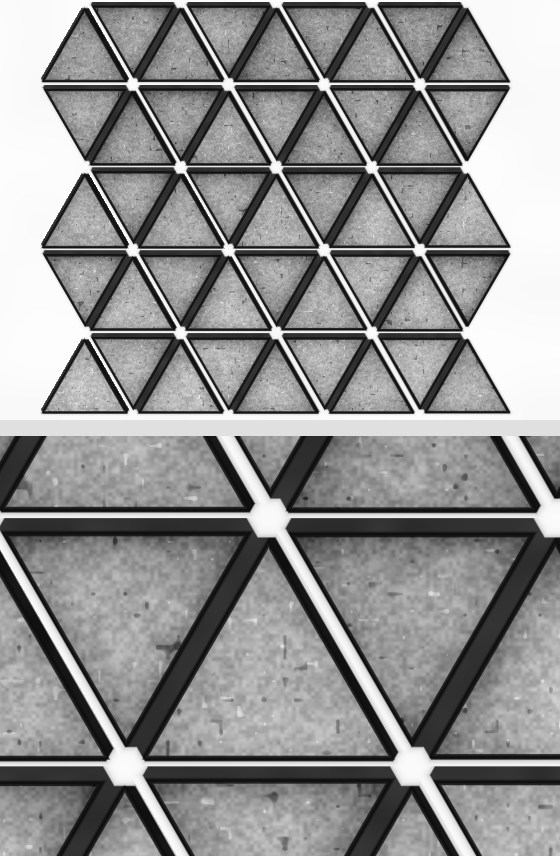
Top, the full canvas; bottom, a detail of the centre.
Write a Shadertoy shader that draws this pattern.

```glsl
// Five rows of loose triangular fibreboard tiles on white paper, seen slightly from above.
// A skewed triangular lattice gives each cell three edge distances; these are inset
// unevenly to form faces, dark side walls and bright gaps. Noise adds the board grain.

const float ROW_HEIGHT = 0.8660254; // height of a triangle of unit side

float hash(vec2 p) {
    vec3 v = fract(p.xyx * vec3(0.1031, 0.1030, 0.0973));
    v += dot(v, v.yzx + 33.33);
    return fract((v.x + v.y) * v.z);
}

float noise(vec2 p) {
    vec2 i = floor(p), f = fract(p);
    f = f * f * (3.0 - 2.0 * f);
    return mix(mix(hash(i), hash(i + vec2(1, 0)), f.x),
               mix(hash(i + vec2(0, 1)), hash(i + vec2(1, 1)), f.x), f.y);
}

float minOf(vec3 v) { return min(v.x, min(v.y, v.z)); }
float maxOf(vec3 v) { return max(v.x, max(v.y, v.z)); }

// Mottled board: darker towards the top and beside the tall walls
float boardTone(vec2 q, vec3 inside, float row, float up, vec2 id) {
    float tone = 0.68 - 0.022 * row + 0.07 * (hash(id + 5.0) - 0.5);
    vec3 burn = vec3(mix(0.25, 0.12, up), 0.22, 0.13);
    burn *= 0.5 + vec3(hash(id + 11.0), hash(id + 23.0), hash(id + 37.0));
    tone += 0.07 - dot(burn, exp(-max(inside, 0.0) / 0.085));
    tone += 0.13 * (noise(q * 75.0) - 0.5) + 0.11 * (noise(q * vec2(30, 38)) - 0.5);
    tone += 0.07 * (noise(q * 7.0) - 0.5);
    tone -= 0.22 * smoothstep(0.88, 0.98, noise(q * 27.0 + 40.0));
    tone += 0.15 * smoothstep(0.90, 0.98, noise(q * 33.0 + 90.0));
    return tone;
}

void mainImage(out vec4 fragColor, in vec2 fragCoord) {
    // Lattice space: one unit is one triangle side
    vec2 p = (fragCoord - 0.5 * iResolution.xy) / iResolution.y;
    vec2 q = (p + vec2(0.578, 0.490)) / 0.2277;
    float pixel = 1.0 / (iResolution.y * 0.2277);

    // Cell lookup: row, column and whether the triangle points up
    float row = floor(q.y / ROW_HEIGHT);
    float odd = mod(row, 2.0);
    float y = q.y - row * ROW_HEIGHT;
    float x = q.x - 0.5 * odd;
    float a = x - y * 0.57735;
    float b = x + y * 0.57735;
    float column = floor(a);
    float up = floor(b) == column ? 1.0 : 0.0;
    vec2 id = vec2(column * 2.0 + up, row) + 20.0;

    // Distances to the level, rising and falling edges
    vec3 edge = up > 0.5
        ? vec3(y, (a - column) * ROW_HEIGHT, (column + 1.0 - b) * ROW_HEIGHT)
        : vec3(ROW_HEIGHT - y, (column + 1.0 - a) * ROW_HEIGHT, (b - column - 1.0) * ROW_HEIGHT);

    bool present = row >= 0.0 && row < 5.0
        && column >= -odd * (1.0 - up) && column <= 3.0 + up * (1.0 - odd);

    // Face inset, with small placement errors
    vec3 inset = vec3(mix(0.058, 0.036, up), 0.041, 0.046);
    inset += 0.012 * (vec3(hash(id), hash(id + 3.0), hash(id + 7.0)) - 0.5);
    vec3 inside = edge - inset;
    float face = minOf(inside);

    // Wall widths: falling walls swap sides across the sheet
    float across = clamp(q.x / 5.0, 0.0, 1.0);
    float falling = mix(mix(0.010, 0.036, smoothstep(0.6, 1.0, across)),
                        mix(0.050, 0.016, across), up);
    vec3 wall = vec3(mix(inset.x, 0.013, up), inset.y + 0.03, falling);
    if (up > 0.5 && odd < 0.5 && column == 0.0) wall.y = inset.y;
    if (up < 0.5 && odd > 0.5 && column == 3.0) wall.y = 0.012;
    float body = min(minOf(inside + wall), ROW_HEIGHT - 0.068 - maxOf(edge));

    // Paper with faint unevenness
    float shade = 0.985 + 0.02 * (noise(q * 1.5) - 0.5);
    if (present) {
        // Soft shadow on the paper, then the wall
        shade -= 0.22 * exp(min(body, 0.0) / 0.010);
        float wallTone = inside.z < min(inside.x, inside.y) ? 0.08 : 0.19;
        wallTone += 0.05 * (noise(q * 9.0) - 0.5);
        wallTone = mix(0.05, wallTone, smoothstep(0.004, 0.018, -face));
        shade = mix(shade, wallTone, smoothstep(-pixel, pixel, body));

        // Board face and its burnt outline
        float board = boardTone(q, inside, row, up, id);
        shade = mix(shade, board, smoothstep(-pixel, pixel, face));
        float outline = 1.0 - smoothstep(0.004, 0.004 + 1.5 * pixel, abs(face));
        shade = mix(shade, 0.06, 0.85 * outline);
    }
    fragColor = vec4(vec3(clamp(shade, 0.0, 1.0)), 1.0);
}
```
